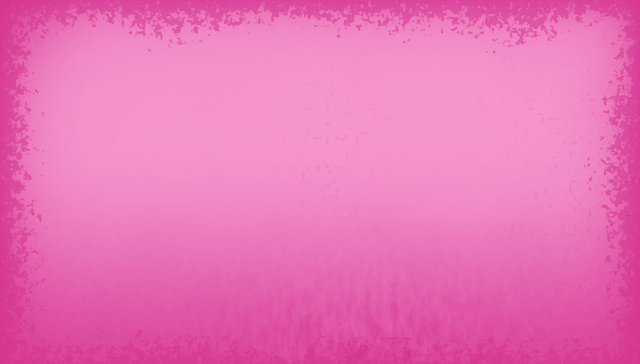
This background is drawn by a WebGL 1 fragment shader. Its source:

```glsl
precision highp float;
// Pink distressed wall: pale upper centre, darker base and ragged, speckled borders.

uniform vec2 u_resolution;

const vec3 PALE_PINK = vec3(0.958, 0.585, 0.798);
const vec3 DEEP_PINK = vec3(0.835, 0.200, 0.560);

const float BASE_TOP = 0.62;       // height where the lower shade fades out
const float BASE_DEPTH = 0.86;
const float SIDE_FADE = 0.075;     // decay lengths, in canvas heights
const float TOP_FADE = 0.060;
const float SIDE_DEPTH = 0.75;
const float TOP_DEPTH = 0.62;
const float CLOUD_DEPTH = 0.13;
const float GRAIN_DEPTH = 0.07;
const float RAGGED_REACH = 0.055;
const float RAGGED_DEPTH = 0.55;
const float SPECK_DEPTH = 0.13;
const vec2 SPECK_CENTRE = vec2(0.92, 0.58);
const vec2 STREAK_CENTRE = vec2(1.02, 0.10);

vec2 hashGradient(vec2 cell) {
  vec3 q = fract(cell.xyx * vec3(0.1031, 0.1030, 0.0973));
  q += dot(q, q.yzx + 33.33);
  float angle = 6.28318 * fract((q.x + q.y) * q.z);
  return vec2(cos(angle), sin(angle));
}

// Gradient noise, roughly -0.7 to 0.7
float noise(vec2 p) {
  vec2 i = floor(p);
  vec2 f = p - i;
  vec2 w = f * f * f * (f * (f * 6.0 - 15.0) + 10.0);
  float a = dot(hashGradient(i), f);
  float b = dot(hashGradient(i + vec2(1.0, 0.0)), f - vec2(1.0, 0.0));
  float c = dot(hashGradient(i + vec2(0.0, 1.0)), f - vec2(0.0, 1.0));
  float d = dot(hashGradient(i + 1.0), f - 1.0);
  return mix(mix(a, b, w.x), mix(c, d, w.x), w.y);
}

float fbm(vec2 p) {
  float sum = 0.0;
  float weight = 0.6;
  for (int octave = 0; octave < 5; octave++) {
    sum += weight * noise(p);
    p = mat2(1.6, 1.2, -1.2, 1.6) * p + 17.3;
    weight *= 0.55;
  }
  return sum;
}

// Soft round weight centred on a place
float spot(vec2 p, vec2 centre, vec2 radius) {
  vec2 q = (p - centre) / radius;
  return exp(-dot(q, q));
}

// Smooth darkening towards the base, sides and top
float vignette(vec2 p, float width, float cloud) {
  float base = BASE_DEPTH * (1.0 - smoothstep(-0.10, BASE_TOP, p.y + 0.10 * cloud));
  float left = SIDE_DEPTH * exp(-p.x / SIDE_FADE);
  float right = SIDE_DEPTH * exp(-(width - p.x) / SIDE_FADE);
  float top = TOP_DEPTH * exp(-(1.0 - p.y) / TOP_FADE);
  float corner = 0.45 * spot(p, vec2(0.0, 1.0), vec2(0.22, 0.18));
  return 1.0 - (1.0 - base) * (1.0 - left) * (1.0 - right) * (1.0 - top) * (1.0 - corner);
}

// Broken paint along the borders, 0 to 1
float raggedBorder(vec2 p, float width, float cloud) {
  float side = min(p.x, width - p.x);
  float edge = min(side, min(1.0 - p.y, p.y + 0.02));
  float reach = RAGGED_REACH * (1.0 + 1.1 * cloud);
  float chips = fbm(p * 38.0 + 5.0) + 0.5 * noise(p * 105.0);
  return smoothstep(-0.10, 0.16, chips + 0.42 * (1.0 - edge / reach));
}

void main() {
  vec2 p = gl_FragCoord.xy / u_resolution.y;
  float width = u_resolution.x / u_resolution.y;
  float cloud = fbm(p * 3.2 + 8.0);

  // Broad shading and worn borders
  float shade = vignette(p, width, cloud);
  float lively = 0.35 + 0.65 * smoothstep(0.05, 0.5, shade);
  shade += CLOUD_DEPTH * cloud * lively;
  float border = raggedBorder(p, width, cloud);
  shade += RAGGED_DEPTH * border * (1.0 - clamp(shade, 0.0, 1.0));

  // Fine plaster grain and vertical wear
  shade += GRAIN_DEPTH * fbm(p * 48.0) * lively;
  float streaks = fbm(p * vec2(42.0, 15.0) + 21.0);
  shade += 0.35 * streaks * spot(p, STREAK_CENTRE, vec2(0.38, 0.14));

  // Small flecks near the centre and down the right side
  float flecks = smoothstep(0.30, 0.48, noise(p * 75.0 + 3.0) + 0.35 * noise(p * 20.0));
  float fleckArea = spot(p, SPECK_CENTRE, vec2(0.14, 0.22))
    + spot(p, vec2(width - 0.18, 0.55), vec2(0.20, 0.35));
  shade += SPECK_DEPTH * flecks * fleckArea;

  gl_FragColor = vec4(mix(PALE_PINK, DEEP_PINK, clamp(shade, 0.0, 1.0)), 1.0);
}
```
